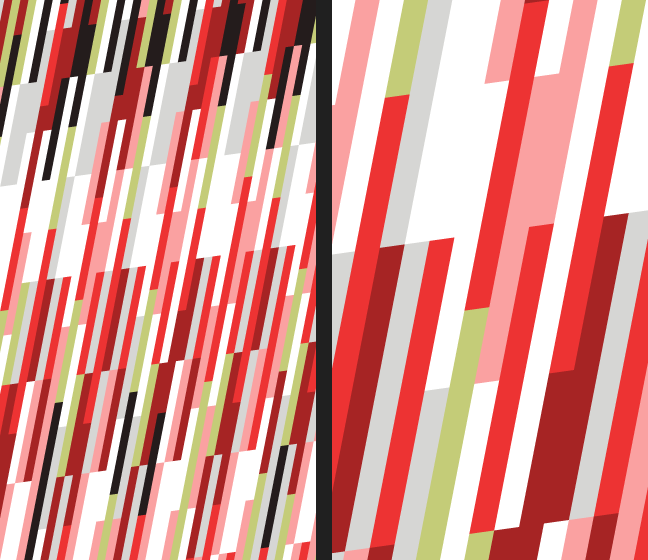
Left, the full canvas; right, a detail of the centre.
Reproduce this pattern procedurally as a Shadertoy shader.

```glsl
// Leaning ribbons cut into staggered bars, in a nine-stripe motif repeated across.
// A sheared grid gives stripe and bar indices; a low-discrepancy sequence picks
// colours, an integer hash varies some bars, and a middle band stays free of black.
#define REPEATS 4.35      // motifs across the canvas width
#define STRIPES 9.0       // stripes in one motif
#define LEAN 0.195        // sideways drift of a stripe per unit of height
#define RISE 0.14         // climb of the bar ends per unit of width
#define BAR_LENGTH 0.315  // in canvas widths
#define VARIATION 0.22    // share of bars that break the motif
#define SWAP 0.22         // share of bars that trade light for strong
#define QUIET_CENTRE 0.74
#define QUIET_HALF 0.40
#define SAMPLES 4         // smoothing samples per axis

const vec3 WHITE = vec3(1.0);
const vec3 GREY  = vec3(0.84, 0.84, 0.83);
const vec3 PINK  = vec3(0.98, 0.63, 0.63);
const vec3 RED   = vec3(0.93, 0.20, 0.20);
const vec3 WINE  = vec3(0.65, 0.14, 0.14);
const vec3 GREEN = vec3(0.77, 0.80, 0.47);
const vec3 BLACK = vec3(0.14, 0.11, 0.11);

float hash(vec2 cell, uint seed) {
    uvec2 q = uvec2(ivec2(cell)) * uvec2(1597u, 3571u);
    uint n = q.x ^ (q.y + seed * 7919u);
    n = (n ^ (n >> 15)) * 73939u;
    n = (n ^ (n >> 13)) * 51787u;
    n ^= n >> 16;
    return float(n & 65535u) / 65536.0;
}

vec3 lightColour(float tone) {
    if (tone < 0.40) return WHITE;
    return tone < 0.75 ? PINK : GREY;
}

vec3 strongColour(float tone, bool quiet) {
    if (tone < 0.32) return quiet ? RED : BLACK;
    if (tone < 0.56) return WINE;
    return tone < 0.78 ? GREEN : RED;
}

vec3 ribbons(vec2 p) {
    // Stripe across the lean, and its place within the motif
    float stripe = floor((p.x - LEAN * p.y) * REPEATS * STRIPES);
    float slot = mod(stripe, STRIPES);

    // Bar along the stripe, staggered by quarter lengths
    float along = p.y - RISE * p.x;
    float stagger = floor(4.0 * hash(vec2(slot, 3.0), 1u)) / 4.0;
    float bar = floor(along / BAR_LENGTH + stagger);
    float centre = (bar + 0.5 - stagger) * BAR_LENGTH;

    // Shared motif tone, with some bars drawn afresh
    float tone = fract(floor(slot / 2.0) * 0.618 + bar * 0.43 + 0.1);
    if (hash(vec2(stripe, bar), 2u) < VARIATION)
        tone = hash(vec2(stripe, bar), 3u);

    bool isLight = mod(slot, 2.0) < 0.5;
    if (hash(vec2(slot, bar), 4u) < SWAP) isLight = !isLight;
    bool quiet = abs(centre - QUIET_CENTRE) < QUIET_HALF;
    return isLight ? lightColour(tone) : strongColour(tone, quiet);
}

void mainImage(out vec4 fragColor, in vec2 fragCoord) {
    // Average a small grid of samples for smooth edges
    vec3 sum = vec3(0.0);
    for (int j = 0; j < SAMPLES; j++)
        for (int i = 0; i < SAMPLES; i++) {
            vec2 offset = (vec2(i, j) + 0.5) / float(SAMPLES) - 0.5;
            sum += ribbons((fragCoord + offset) / iResolution.x);
        }
    fragColor = vec4(sum / float(SAMPLES * SAMPLES), 1.0);
}
```
